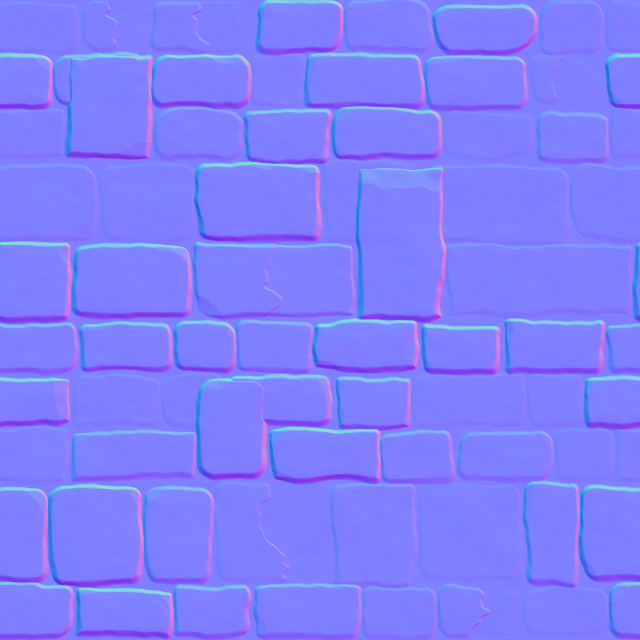
Give the GLSL for this texture map, as a three.js fragment shader.

```glsl
// Tangent-space normal map of a wall of rough, rounded stones in uneven courses.
// Each stone adds a bevelled, chipped block to a height field; the highest
// block wins, and the slope of the field is encoded as a colour.
varying vec2 vUv;

float hash(vec2 p) {
  return fract(sin(dot(p, vec2(127.1, 311.7))) * 43758.5453);
}

float noise(vec2 p) {
  vec2 i = floor(p), f = fract(p);
  f = f * f * f * (f * (f * 6.0 - 15.0) + 10.0);
  return mix(mix(hash(i), hash(i + vec2(1.0, 0.0)), f.x),
             mix(hash(i + vec2(0.0, 1.0)), hash(i + vec2(1.0)), f.x), f.y);
}

float roundBox(vec2 p, vec2 halfSize, float radius) {
  vec2 q = abs(p) - halfSize + radius;
  return length(max(q, 0.0)) + min(max(q.x, q.y), 0.0) - radius;
}

// Lower edge of a course: mostly low courses, three taller ones
float courseEdge(float k) {
  return 0.085 * k + 0.075 * step(1.5, k) + 0.035 * step(5.5, k) + 0.04 * step(6.5, k);
}

// Height of one stone, q measured from its centre
float stoneHeight(vec2 q, vec2 halfSize, vec2 id, float rise) {
  vec2 seed = id * 7.3 + 3.0;
  vec2 w = q + 0.009 * (vec2(noise(q * 17.0 + seed), noise(q * 17.0 + seed.yx + 40.0)) - 0.5);
  w += 0.003 * (noise(q * 55.0 + seed) - 0.5);
  float radius = 0.007 + 0.02 * hash(id + 5.1);
  float d = max(-roundBox(w, halfSize, radius), 0.0);
  if (d <= 0.0) return 0.0;

  // Crisp bevel, wider along the underside, with a soft shoulder
  float bevel = 0.007 + 0.005 * smoothstep(0.0, -halfSize.y, q.y);
  float h = rise * (0.78 * smoothstep(0.0, bevel, d) + 0.22 * (1.0 - exp(-d / 0.011)));

  // Flat chips struck off the corners
  for (int i = 0; i < 2; i++) {
    float a = 6.2832 * hash(id + 11.0 + 4.7 * float(i));
    vec2 dir = vec2(cos(a), sin(a));
    float reach = dot(abs(dir), halfSize) * 0.74;
    float cut = dot(q, dir) - reach + 0.018 * (noise(q * 38.0 + seed) - 0.5);
    h -= rise * 22.0 * max(cut, 0.0);
  }

  // A wandering split across a few stones
  float bend = 0.05 * (noise(vec2(q.y * 30.0, seed.x)) - 0.5)
             + 0.014 * (noise(vec2(q.y * 110.0, seed.y)) - 0.5);
  float split = smoothstep(-0.003, 0.003, q.x + bend);
  h -= 0.001 * split * step(0.87, hash(id + 23.0));
  return max(h, 0.0);
}

float wallHeight(vec2 p) {
  float h = 0.0;
  for (int r = 0; r < 10; r++) {
    float k = float(r);
    float low = courseEdge(k);
    if (p.y < low - 0.02 || p.y > courseEdge(k + 2.0) + 0.02) continue;
    float count = (r == 5 || r == 6) ? 5.0 : 7.0;
    float shift = hash(vec2(k, 9.0));
    float x = p.x * count + shift;

    for (int j = -1; j <= 1; j++) {
      float c = floor(x) + float(j);
      vec2 id = vec2(mod(c, count), k);
      vec2 nextId = vec2(mod(c + 1.0, count), k);
      float left = (c + 0.56 * (hash(id) - 0.5) - shift) / count;
      float right = (c + 1.0 + 0.56 * (hash(nextId) - 0.5) - shift) / count;

      // Three large stones reach through the course above
      bool tall = (r == 2 && id.x == 2.0) || (r == 5 && id.x == 3.0) || (r == 7 && id.x == 1.0);
      float high = courseEdge(k + (tall ? 2.0 : 1.0));
      float bottom = low + 0.008 * (hash(id + 31.0) - 0.5);
      high += 0.008 * (hash(id + 37.0) - 0.5);

      vec2 centre = 0.5 * vec2(left + right, bottom + high);
      vec2 halfSize = 0.5 * vec2(right - left, high - bottom) - 0.0005;
      float rise = mix(0.0006, 0.006, smoothstep(0.25, 0.95, hash(id + 17.0)));
      if (tall) rise = 0.0062;
      vec2 q = p - centre;
      if (abs(q.x) < halfSize.x + 0.01 && abs(q.y) < halfSize.y + 0.01)
        h = max(h, stoneHeight(q, halfSize, id, rise));
    }
  }
  // Gentle swells and fine grain
  h += 0.0011 * noise(p * 15.0) + 0.0003 * noise(p * vec2(45.0, 60.0));
  return h + 0.00008 * noise(p * 170.0);
}

void main() {
  float e = 0.001;
  float dx = wallHeight(vUv + vec2(e, 0.0)) - wallHeight(vUv - vec2(e, 0.0));
  float dy = wallHeight(vUv + vec2(0.0, e)) - wallHeight(vUv - vec2(0.0, e));
  vec3 normal = normalize(vec3(-dx, -dy, 2.0 * e));
  gl_FragColor = vec4(normal * 0.5 + 0.5, 1.0);
}
```
